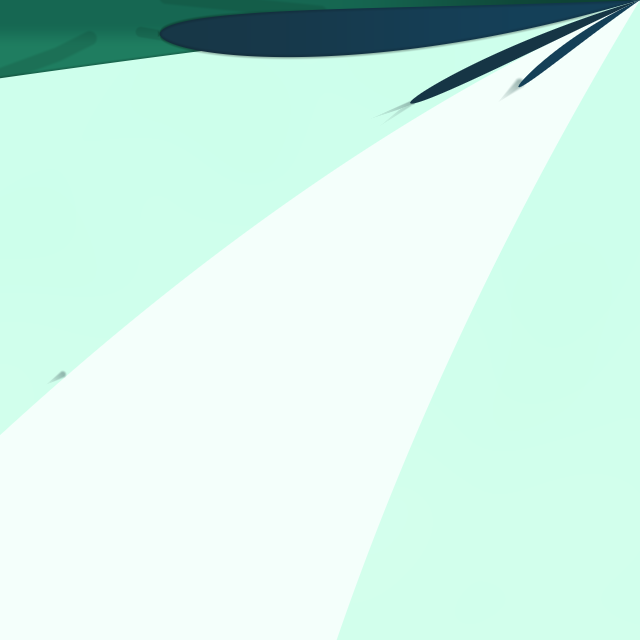
This background is drawn by a WebGL 1 fragment shader. Its source:

```glsl
precision highp float;
// A pale beam and dark slender petals fan out of the top right corner over
// mint, under a green band. Edges are parabolas through that corner; petals
// are tapered lens shapes around curved spines.

uniform vec2 u_resolution;

#define MINT vec3(0.815, 1.0, 0.925)
#define BEAM vec3(0.957, 1.0, 0.985)
#define GREEN_DEEP vec3(0.085, 0.405, 0.320)
#define GREEN_LIT vec3(0.120, 0.490, 0.375)
#define NAVY vec3(0.090, 0.215, 0.280)
#define TEAL vec3(0.080, 0.250, 0.345)
#define SHADOW vec3(0.45, 0.58, 0.56)
#define WASH_SCALE 4.0
#define WASH_AMOUNT 0.012

// Antialiased coverage of a signed distance, negative inside
float fill(float d) {
  return clamp(0.5 - d * min(u_resolution.x, u_resolution.y), 0.0, 1.0);
}

// Approximate distance to the parabola y = c.x * x + c.y * x * x
float parabola(vec2 q, vec2 c) {
  float slope = c.x + 2.0 * c.y * q.x;
  return (q.y - q.x * (c.x + c.y * q.x)) / length(vec2(1.0, slope));
}

// Lens from the corner to x = len, with a curved spine and rounded far end
float petal(vec2 q, float len, vec2 spine, float width) {
  float t = q.x / len;
  float rest = max(1.0 - t, 0.0);
  float side = q.y - t * (spine.x + spine.y * t);
  float halfWidth = width * t * sqrt(rest);
  float taper = width * (1.0 - 1.5 * t) / sqrt(max(rest, 0.01));
  float slope = (spine.x + 2.0 * spine.y * t + sign(side) * taper) / len;
  return max((abs(side) - halfWidth) / length(vec2(1.0, slope)), q.x - len);
}

// Soft stroke that thins and fades from a to b
float wisp(vec2 q, vec2 a, vec2 b, float width) {
  vec2 ab = b - a;
  float t = clamp(dot(q - a, ab) / dot(ab, ab), 0.0, 1.0);
  float d = length(q - a - ab * t);
  return (1.0 - t) * (1.0 - smoothstep(0.3, 1.0, d / (width * (1.05 - t))));
}

// Soft-edged band of even width
float band(vec2 q, vec2 a, vec2 b, float width) {
  vec2 ab = b - a;
  float t = clamp(dot(q - a, ab) / dot(ab, ab), 0.0, 1.0);
  return 1.0 - smoothstep(0.6, 1.0, length(q - a - ab * t) / width);
}

vec2 gradientAt(vec2 cell) {
  float angle = 6.2832 * fract(sin(dot(cell, vec2(127.1, 311.7))) * 4375.85);
  return vec2(cos(angle), sin(angle));
}

float gradientNoise(vec2 p) {
  vec2 i = floor(p), f = fract(p);
  vec2 u = f * f * (3.0 - 2.0 * f);
  vec2 e = vec2(1.0, 0.0);
  float low = mix(dot(gradientAt(i), f), dot(gradientAt(i + e), f - e), u.x);
  float high = mix(dot(gradientAt(i + e.yx), f - e.yx),
                   dot(gradientAt(i + 1.0), f - 1.0), u.x);
  return mix(low, high, u.y);
}

void main() {
  // q runs left and down from the top right corner
  vec2 q = 1.0 - gl_FragCoord.xy / u_resolution;

  // Mint ground with a faint wash
  float wash = gradientNoise(q * WASH_SCALE);
  vec3 color = MINT + vec3(1.0, 0.0, 0.5) * (wash * WASH_AMOUNT);
  color.r += 0.015 * (smoothstep(0.2, 0.9, q.y) - 0.5);

  // Green band with darker brush strokes
  vec3 green = mix(GREEN_DEEP, GREEN_LIT, smoothstep(0.035, 0.075, q.y));
  float strokes = max(band(q, vec2(0.86, 0.06), vec2(0.91, 0.085), 0.014),
                      band(q, vec2(0.91, 0.085), vec2(1.0, 0.118), 0.014));
  strokes = max(strokes, band(q, vec2(0.78, 0.05), vec2(0.72, 0.06), 0.010));
  strokes = max(strokes, band(q, vec2(0.74, -0.005), vec2(0.5, 0.02), 0.014));
  green *= 1.0 - 0.10 * strokes;
  green *= mix(0.65, 1.0, smoothstep(0.1, 0.5, q.x));
  float greenEdge = parabola(q, vec2(0.103, 0.0193));
  color = mix(color, green * mix(0.8, 1.0, smoothstep(0.0, 0.005, -greenEdge)),
              fill(greenEdge));

  // Beam between two parabolic edges
  float beam = max(-parabola(q, vec2(0.443, 0.237)),
                   -parabola(q.yx, vec2(0.604, -0.130)));
  color = mix(color, BEAM, fill(beam));

  // Grey wisps trailing off the tips, and one stray fleck
  float trail = wisp(q, vec2(0.355, 0.160), vec2(0.422, 0.186), 0.005);
  trail = max(trail, 0.6 * wisp(q, vec2(0.360, 0.163), vec2(0.408, 0.198), 0.005));
  trail = max(trail, wisp(q, vec2(0.188, 0.130), vec2(0.222, 0.160), 0.010));
  trail = max(trail, wisp(q, vec2(0.902, 0.585), vec2(0.928, 0.601), 0.007));
  color = mix(color, SHADOW, 0.65 * trail);

  // Petals, the largest with a thin shadow beneath
  float large = petal(q, 0.75, vec2(0.1267, -0.0737), 0.095);
  float middle = petal(q, 0.359, vec2(0.139, 0.0216), 0.031);
  float small = petal(q, 0.190, vec2(0.110, 0.0254), 0.0238);
  float shade = 1.0 - smoothstep(0.0, 0.005, large);
  color *= 1.0 - 0.28 * shade * smoothstep(0.01, 0.03, q.y);
  vec3 largeColor = mix(TEAL, NAVY, smoothstep(0.15, 0.7, q.x));
  largeColor *= mix(0.85, 1.0, smoothstep(0.0, 0.006, -large));
  color = mix(color, largeColor, fill(large));
  color = mix(color, NAVY * 0.96, fill(middle));
  color = mix(color, TEAL, fill(small));

  gl_FragColor = vec4(color, 1.0);
}
```
